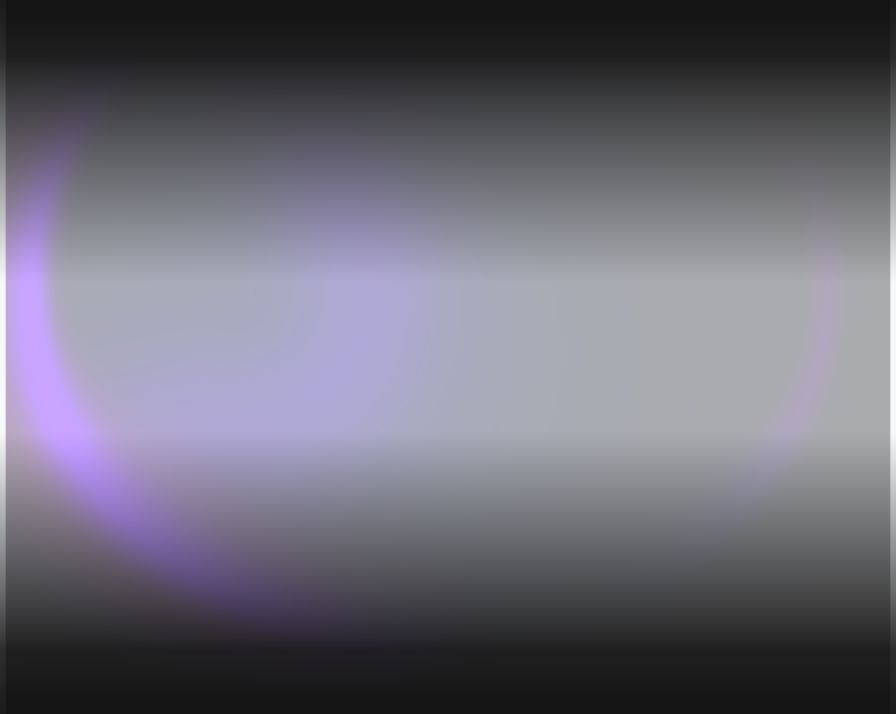
A WebGL 1 fragment shader for this background:

```glsl
precision highp float;
// A soft grey band of light fading to near black above and below, tinted by
// a lilac crescent on the left, a lavender ring and a faint arc on the right.
// Each glow is a Gaussian of a distance, and its tint multiplies the band.

uniform vec2 u_resolution;

float bell(float d, float width) {
  return exp(-d * d / (width * width));
}

// Brightness by height: a flat middle, sloping sides and dark ends.
float bandLight(float y) {
  float slope = max((y - 0.605) / 0.315, (0.395 - y) / 0.305);
  float light = 0.12 + 0.55 * pow(clamp(1.0 - slope, 0.0, 1.0), 0.92);
  return light * mix(0.65, 1.0, smoothstep(0.0, 0.09, min(y, 1.0 - y)));
}

// Lavender ring, strongest to the right and below, inside a cool halo.
vec3 ringTint(vec2 p) {
  vec2 q = p - vec2(0.327, 0.592);
  float r = length(q);
  float facing = dot(q / max(r, 0.001), vec2(0.8, -0.6));
  float ring = bell(r - 0.19, 0.115) * smoothstep(-1.0, 0.4, facing);
  float halo = bell(length((p - vec2(0.44, 0.5)) * vec2(1.0, 1.1)), 0.42);
  return vec3(0.04, -0.015, 0.15) * ring + vec3(-0.015, 0.0, 0.09) * halo;
}

// Bright crescent with a crisp inner edge that softens toward the bottom.
vec3 crescentTint(vec2 p) {
  vec2 q = (p - vec2(0.621, 0.6)) / vec2(0.552, 0.465);
  float r = length(q);
  vec2 dir = q / max(r, 0.001);
  float low = smoothstep(0.0, 0.9, -dir.y);
  float along = smoothstep(0.3, 1.0, dot(dir, vec2(-0.9, -0.436)));
  float d = r - 1.045 - 0.035 * low;
  float core = bell(d, d < 0.0 ? 0.045 + 0.075 * low : 0.075);
  float fringe = bell(d, d < 0.0 ? 0.055 + 0.17 * low : 0.19);
  return along * (vec3(0.06, -0.02, 0.42) * core
                + vec3(0.13, -0.02, 0.09) * fringe);
}

// Faint arc on the right, pinkish at the middle and bluer at its ends.
vec3 arcTint(vec2 p) {
  vec2 q = (p - vec2(0.621, 0.6)) / vec2(0.545, 0.49);
  float r = length(q);
  vec2 dir = q / max(r, 0.001);
  float d = r - 0.99;
  float soft = 0.04 + 0.07 * smoothstep(0.1, 0.9, abs(dir.y));
  float arc = bell(d, d < 0.0 ? soft : 0.035 + 0.3 * (soft - 0.04));
  float along = smoothstep(0.35, 0.9, dir.x) * smoothstep(0.6, -0.2, dir.y);
  float ends = smoothstep(0.2, 0.8, abs(dir.y));
  return arc * along * mix(vec3(0.04, -0.02, 0.1), vec3(0.0, 0.0, 0.1), ends);
}

void main() {
  vec2 p = gl_FragCoord.xy / u_resolution.y;
  float aspect = u_resolution.x / u_resolution.y;
  float pixel = 1.0 / u_resolution.y;

  vec3 tint = vec3(1.0) + ringTint(p) + crescentTint(p) + arcTint(p);

  // Narrow bright strips along both sides.
  float side = min(p.x, aspect - p.x);
  float strip = 1.0 - smoothstep(0.008 - pixel, 0.008 + pixel, side);
  tint = mix(tint, vec3(1.45), strip);

  vec3 base = bandLight(p.y) * vec3(0.995, 1.0, 1.01);
  gl_FragColor = vec4(clamp(base * tint, 0.0, 1.0), 1.0);
}
```
